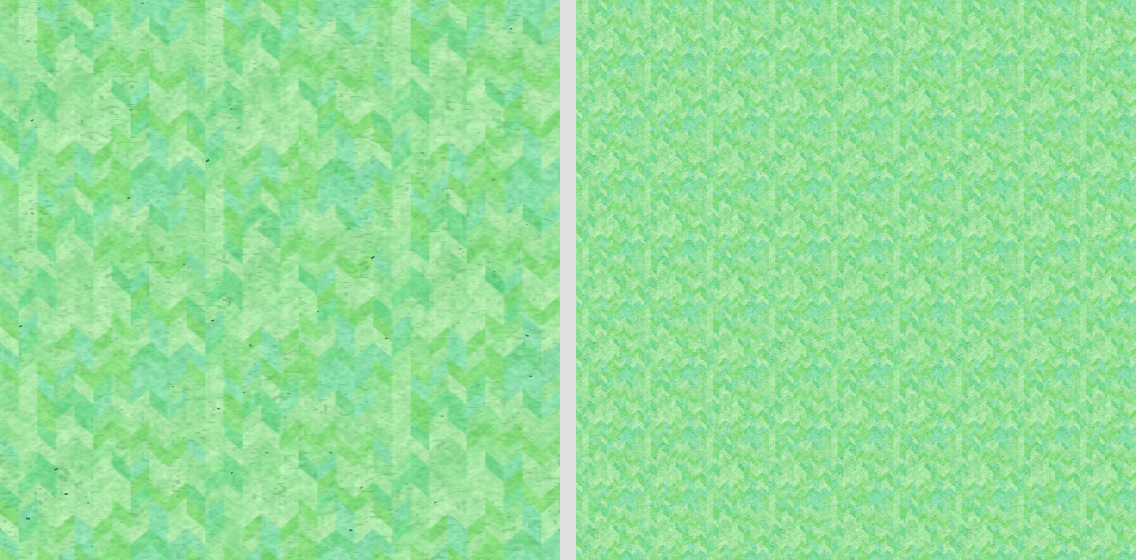
Left, the tile; right, the same tile 3 across and 3 down.
This pattern is drawn by a Shadertoy shader. Its source:

```glsl
const float REPEATS = 3.0;
const vec2 CELLS = vec2(10.0, 12.0);   // columns and bands in one repeat
const float BAND_DROP = 1.0;           // fall from peak to valley, in bands
const float EDGE_BLEED = 0.0013;       // softness of the dye edges

float hash(vec2 p) {
    return fract(sin(dot(p, vec2(127.1, 311.7))) * 43758.55);
}

// Value noise wrapping after a whole number of cells
float wrapNoise(vec2 uv, vec2 period, float seed) {
    vec2 p = uv * period;
    vec2 i = floor(p);
    vec2 f = fract(p);
    f = f * f * (3.0 - 2.0 * f);
    vec2 a = mod(i, period) + seed;
    vec2 b = mod(i + 1.0, period) + seed;
    return mix(mix(hash(a), hash(vec2(b.x, a.y)), f.x),
               mix(hash(vec2(a.x, b.y)), hash(b), f.x), f.y);
}

vec3 dyeColor(float pick) {
    vec3 dyes[6] = vec3[6](
        vec3(0.59, 0.89, 0.60), vec3(0.68, 0.92, 0.67),
        vec3(0.48, 0.86, 0.57), vec3(0.54, 0.88, 0.67),
        vec3(0.53, 0.87, 0.50), vec3(0.63, 0.90, 0.63));
    return dyes[int(min(pick * 6.0, 5.0))];
}

// Chevron bands: each half is dyed alone or together with its partner
vec3 chevronColor(vec2 uv) {
    vec2 p = uv * REPEATS * CELLS;
    float peak = 2.0 * floor(p.x * 0.5 + 0.5);
    float band = floor(p.y + abs(p.x - peak) * BAND_DROP);
    vec2 halfId = mod(vec2(floor(p.x), band), CELLS);
    vec2 pairId = mod(vec2(peak, band), CELLS);
    float paired = step(hash(pairId + 53.0), 0.3);
    float pick = mix(hash(halfId + 7.0), hash(pairId + 31.0), paired);
    return dyeColor(pick) + 0.03 * (hash(halfId + 71.0) - 0.5);
}

vec3 smoothChevrons(vec2 uv, float blur) {
    vec3 sum = vec3(0.0);
    for (int i = 0; i < 9; i++) {
        vec2 offset = vec2(float(i % 3), float(i / 3)) - 1.0;
        sum += chevronColor(uv + offset * blur);
    }
    return sum / 9.0;
}

float segmentDistance(vec2 p, vec2 halfSpan) {
    float t = clamp(dot(p, halfSpan) / dot(halfSpan, halfSpan), -1.0, 1.0);
    return length(p - halfSpan * t);
}

// Scattered short strokes, at most one per grid cell
float strokes(vec2 uv, float grid, float density, float reach, float width,
              float seed, float pixel) {
    vec2 home = floor(uv * grid);
    float ink = 0.0;
    for (int y = -1; y <= 1; y++) {
        for (int x = -1; x <= 1; x++) {
            vec2 cell = home + vec2(float(x), float(y));
            vec2 id = mod(cell, grid) + seed;
            vec2 center = (cell + vec2(hash(id + 3.0), hash(id + 11.0))) / grid;
            float angle = 1.2 * (hash(id + 19.0) - 0.5);
            float size = mix(0.4, 1.2, hash(id + 29.0));
            vec2 span = reach * size * vec2(cos(angle), sin(angle));
            float d = segmentDistance(uv - center, span);
            float cover = 1.0 - smoothstep(width * size - 0.5 * pixel,
                                           width * size + 0.7 * pixel, d);
            float strength = mix(0.2, 1.0, hash(id + 37.0));
            ink = max(ink, cover * strength * step(hash(id), density));
        }
    }
    return ink;
}

void mainImage(out vec4 fragColor, in vec2 fragCoord) {
    vec2 uv = fragCoord / iResolution.xy;
    float pixel = 1.0 / iResolution.y;
    vec3 color = smoothChevrons(uv, max(EDGE_BLEED, 0.35 * pixel));

    // Soft pigment clouds
    float cloud = wrapNoise(uv, vec2(48.0), 5.0) - 0.5;
    float mottle = wrapNoise(uv, vec2(100.0, 120.0), 17.0) - 0.5;
    color += vec3(0.06, 0.02, 0.04) * cloud + vec3(0.10, 0.04, 0.08) * mottle;

    // Fine laid paper grain
    float grain = wrapNoise(uv, vec2(170.0, 256.0), 41.0) - 0.5;
    float laid = wrapNoise(uv, vec2(60.0, 200.0), 61.0) - 0.5;
    color += 0.06 * grain + 0.025 * laid - 0.005;

    // Faint streaks, fibres and dark specks
    float streak = smoothstep(0.66, 0.95, wrapNoise(uv, vec2(110.0, 220.0), 83.0));
    streak *= wrapNoise(uv, vec2(26.0), 97.0);
    float fibre = strokes(uv, 56.0, 0.6, 0.0045, 0.0004, 13.0, pixel);
    float speck = strokes(uv, 18.0, 0.2, 0.0016, 0.0013, 43.0, pixel);
    color = mix(color, vec3(0.34, 0.62, 0.38), 0.42 * streak);
    color = mix(color, vec3(0.24, 0.48, 0.28), 0.28 * fibre);
    color = mix(color, vec3(0.10, 0.25, 0.15), 0.75 * speck);

    fragColor = vec4(clamp(color, 0.0, 1.0), 1.0);
}
```
